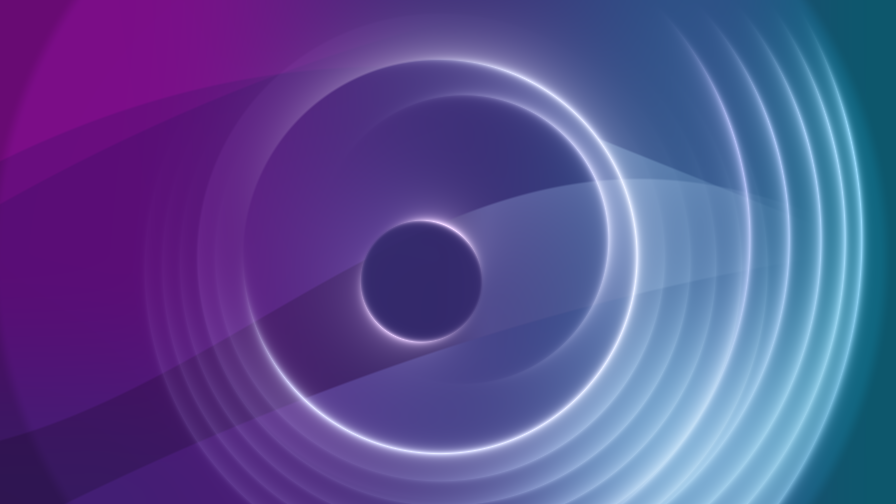
A Shadertoy shader for this background:

```glsl
// Glowing rings and sweeping arcs over a magenta, indigo and teal gradient.
// Circle distances give the rims, curved boundaries split translucent veils,
// and all light is screened over the base. Lengths are in canvas heights.

// Soft-edged mask, one where d is positive
float edge(float d) { return smoothstep(-0.003, 0.003, d); }

// Bright line at d = 0 with its own falloff inside and outside
float rim(float d, float inner, float outer) {
    return exp(-abs(d) / (d < 0.0 ? inner : outer));
}

// Directional weight around a centre, strongest at the given angle
float lobe(vec2 v, float degrees, float power) {
    float a = radians(degrees);
    float facing = dot(v, vec2(cos(a), sin(a))) / max(length(v), 1e-4);
    return pow(clamp(0.5 + 0.5 * facing, 0.0, 1.0), power);
}

vec3 screen(vec3 base, vec3 light) {
    return base + clamp(light, 0.0, 1.0) * (1.0 - base);
}

vec3 backdrop(vec2 uv) {
    vec3 c = mix(vec3(0.35, 0.05, 0.46), vec3(0.23, 0.18, 0.46), smoothstep(0.12, 0.55, uv.x));
    c = mix(c, vec3(0.18, 0.32, 0.53), smoothstep(0.5, 0.78, uv.x));
    c = mix(c, vec3(0.06, 0.40, 0.50), smoothstep(0.78, 0.98, uv.x));
    float lowLeft = smoothstep(0.5, 0.0, uv.y) * smoothstep(0.5, 0.1, uv.x);
    return mix(c, vec3(0.23, 0.14, 0.45), 0.75 * lowLeft);
}

void mainImage(out vec4 fragColor, in vec2 fragCoord) {
    vec2 p = fragCoord / iResolution.y;
    vec2 uv = fragCoord / iResolution.xy;
    vec3 color = backdrop(uv);
    vec3 lavender = vec3(0.62, 0.54, 0.88);
    vec3 ice = vec3(0.55, 0.74, 0.96);

    // Signed distances of the large ring, inner disc and small hole
    vec2 ringV = p - vec2(0.873, 0.491);
    vec2 discV = p - vec2(0.921, 0.525);
    vec2 holeV = p - vec2(0.836, 0.442);
    float ringD = length(ringV) - 0.391;
    float discD = length(discV) - 0.287;
    float holeD = length(holeV) - 0.121;
    float outside = edge(ringD);

    // Magenta veils at upper left, with a darker corner
    float veil = 0.55 * edge(p.y - (0.68 + 0.49 * p.x - 0.32 * p.x * p.x));
    veil += 0.45 * edge(p.y - (0.595 + 0.56 * p.x - 0.17 * p.x * p.x));
    veil *= 1.0 - smoothstep(0.35, 0.95, p.x);
    color += veil * vec3(0.13, 0.0, 0.07) * mix(1.0, outside, 0.6);
    color *= 1.0 - 0.15 * smoothstep(0.87, 0.90, length(ringV));

    // Faint discs on the left side
    float leftSide = lobe(ringV, 175.0, 2.0);
    color += vec3(0.035, 0.03, 0.04) * leftSide * edge(0.482 - length(ringV));
    color += vec3(0.06, 0.06, 0.07) * leftSide * exp(-abs(holeD) / 0.16);

    // Broad diagonal bands, darker at left and lit right of the hole
    float bandTop = 0.37 + 0.275 * sin((p.x - 0.52) * 2.1) - p.y;
    float bandLow = p.y - (-0.065 + 0.52 * p.x - 0.11 * p.x * p.x);
    float band = edge(bandTop) * edge(bandLow);
    float rightPart = smoothstep(0.84, 0.98, p.x);
    float bandFade = smoothstep(1.65, 1.2, p.x);
    color *= 1.0 - 0.17 * band * (1.0 - rightPart);
    vec3 bandLight = vec3(0.15, 0.18, 0.24) * (0.6 + 0.5 * exp(-max(bandTop, 0.0) / 0.12));
    color = screen(color, band * rightPart * bandFade * bandLight);
    color = screen(color, edge(-bandLow) * edge(-ringD) * vec3(0.05, 0.09, 0.13));

    // Lit crescent between the disc and the large ring
    float crescent = edge(discD) * edge(-ringD) * lobe(discV, 20.0, 2.5);
    color = screen(color, crescent * vec3(0.22, 0.24, 0.32));

    // Haze beneath the arcs, wedge beam at right and glow over the top
    float arcLimit = smoothstep(0.02, -0.04, length(p - vec2(0.80, 0.525)) - 0.91);
    vec2 hazeV = (p - vec2(1.36, 0.12)) / vec2(0.36, 0.30);
    color = screen(color, outside * arcLimit * exp(-dot(hazeV, hazeV)) * vec3(0.25, 0.40, 0.50));
    float wedge = 0.72 - 0.4 * (p.x - 1.2) - p.y;
    float beam = edge(wedge) * exp(-max(wedge, 0.0) / 0.3) * smoothstep(1.65, 1.2, p.x);
    color = screen(color, outside * beam * smoothstep(1.0, 1.2, p.x) * vec3(0.17, 0.23, 0.29));
    float topGlow = outside * exp(-max(ringD, 0.0) / 0.055) * lobe(ringV, 100.0, 5.0);
    color = screen(color, topGlow * vec3(0.32, 0.30, 0.34));

    // Thin concentric strokes along the lower side
    for (int i = 0; i < 5; i++) {
        float n = float(i);
        float d = length(ringV - vec2(0.008, -0.006) * n) - 0.445 - 0.043 * n;
        float weight = 0.55 * lobe(ringV, -48.0, 7.0) + 0.2 * lobe(ringV, 222.0, 9.0);
        color = screen(color, weight * rim(d, 0.022, 0.005) * mix(lavender, ice, uv.x));
    }

    // Long arcs at right, wider and softer toward the bottom
    for (int i = 0; i < 5; i++) {
        float n = float(i);
        float radius = 0.67 + 0.015 * n * n;
        float reach = 1.488 + 0.0855 * n - 0.0075 * n * n;
        vec2 v = p - vec2(reach - radius, 0.525);
        float d = length(v) - radius;
        float low = smoothstep(0.65, 0.0, p.y);
        float weight = smoothstep(1.0, 0.72, p.y) * smoothstep(0.1, 0.5, v.x) * (1.0 - 0.35 * low);
        float glow = 0.75 * rim(d, 0.008 + 0.012 * low, 0.005 + 0.006 * low);
        glow += 0.28 * rim(d, 0.035 + 0.03 * low, 0.008);
        color = screen(color, weight * glow * mix(lavender, ice, min(1.0, 0.25 + 0.2 * n + 0.4 * low)));
    }

    // Disc rim and large ring rim
    float discLight = lobe(discV, 22.0, 3.5);
    color = screen(color, discLight * (0.8 * rim(discD, 0.006, 0.009) + 0.2 * rim(discD, 0.02, 0.04)) * vec3(0.75, 0.75, 1.0));
    float ringLight = smoothstep(0.04, 0.45, lobe(ringV, -35.0, 1.0));
    float ringGlow = 0.85 * rim(ringD, 0.006, 0.007) + 0.28 * rim(ringD, 0.015, 0.06);
    color = screen(color, ringLight * ringGlow * vec3(0.78, 0.80, 1.0));

    // Dark hole with bright upper right and lower left rims
    float holeMask = smoothstep(0.004, -0.006, holeD);
    color = mix(color, vec3(0.20, 0.16, 0.42), 0.92 * holeMask);
    float holeLight = lobe(holeV, 64.0, 7.0) + 0.85 * lobe(holeV, 242.0, 3.0);
    float holeGlow = 0.85 * rim(holeD, 0.004, 0.007) + 0.3 * rim(holeD, 0.006, 0.04);
    color = screen(color, holeLight * holeGlow * vec3(0.88, 0.76, 1.0));

    fragColor = vec4(clamp(color, 0.0, 1.0), 1.0);
}
```
